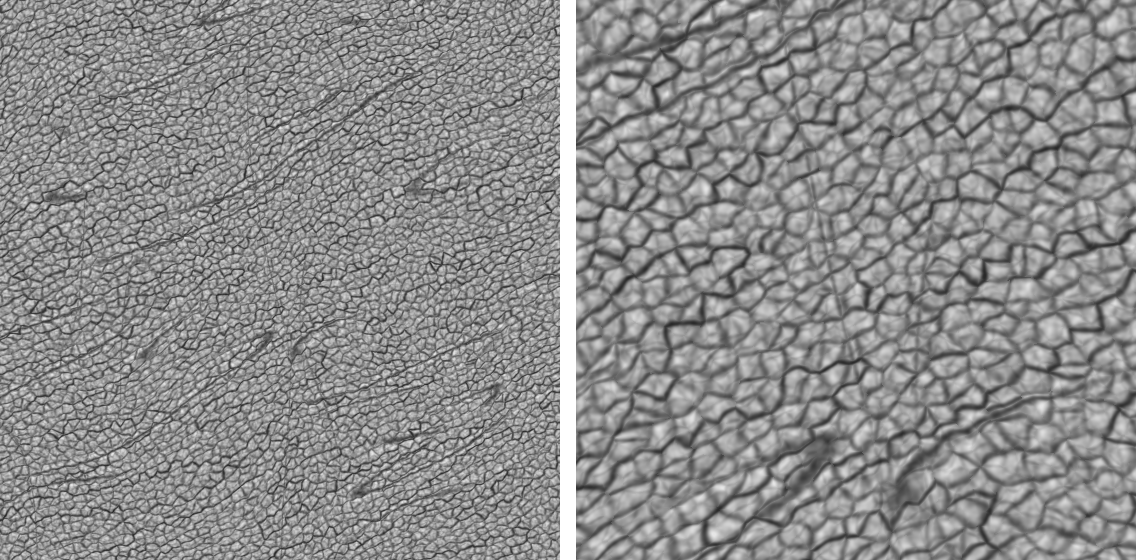
Left: the whole. Right: its middle third, enlarged.
Give the GLSL for this texture, as a WebGL 2 fragment shader.

```glsl
#version 300 es
precision highp float;

uniform vec2 u_resolution;
out vec4 fragColor;

const float FLOW_ANGLE = 0.45;               // main direction of the folds
const float BEND = 0.055;                    // slow bending of the flow
const float WOBBLE = 0.0035;                 // small unevenness of the lines
const vec2 PEBBLE_SCALE = vec2(55.0, 75.0);  // cells along and across the flow
const vec2 FINE_SCALE = vec2(104.0, 124.0);
const float JITTER = 0.85;
const float CRACK_WIDTH = 0.145;             // in cell units
const float FINE_WIDTH = 0.18;
const vec2 FOLD_STRETCH = vec2(0.07, 0.27);  // fold frequency per cell
const float CREASE_WIDTH = 0.0023;           // in canvas units
const float BASE_TONE = 0.725;
const float CRACK_DEPTH = 0.42;
const float FINE_DEPTH = 0.15;
const float RIM_LIGHT = 0.09;
const float GRAIN = 0.20;
const float TILT = 0.12;
const vec2 LIGHT = vec2(-0.35, 0.94);

// Two random values in 0..1 for a lattice point
vec2 hash2(vec2 cell) {
  uvec2 h = uvec2(ivec2(cell)) * uvec2(1664525u, 22695477u) + 101390u;
  h.x += h.y * 1664525u;
  h.y += h.x * 1664525u;
  h ^= h >> 16u;
  h.x += h.y * 1664525u;
  h.y += h.x * 1664525u;
  h ^= h >> 16u;
  return vec2(h & 65535u) / 65535.0;
}

float corner(vec2 cell, vec2 offset) {
  float a = 6.28318 * hash2(cell).x;
  return dot(vec2(cos(a), sin(a)), offset);
}

float gradientNoise(vec2 p) {
  vec2 i = floor(p), f = p - i;
  vec2 s = f * f * f * (f * (f * 6.0 - 15.0) + 10.0);
  vec2 e = vec2(1.0, 0.0);
  float low = mix(corner(i, f), corner(i + e, f - e), s.x);
  float high = mix(corner(i + e.yx, f - e.yx), corner(i + 1.0, f - 1.0), s.x);
  return mix(low, high, s.y);
}

vec2 noisePair(vec2 p) {
  return vec2(gradientNoise(p), gradientNoise(p + vec2(37.3, 81.7)));
}

float bell(float x) {
  return exp(-x * x);
}

// Cracks between cells: darkness, edge distance, offset from the cell centre.
// Edges that separate the two sides of a fold are deepened by foldGain.
vec4 cracks(vec2 p, float width, float foldGain) {
  vec2 i = floor(p), f = p - i;
  vec2 nearest = vec2(8.0), home = i;
  for (int k = 0; k < 9; k++) {
    vec2 g = vec2(k % 3, k / 3) - 1.0;
    vec2 r = g + 0.5 + JITTER * (hash2(i + g) - 0.5) - f;
    if (dot(r, r) < dot(nearest, nearest)) {
      nearest = r;
      home = i + g;
    }
  }
  float homeSeed = hash2(home).x;
  float homeSide = gradientNoise((p + nearest) * FOLD_STRETCH);
  float dark = 0.0, edge = 8.0;
  for (int k = 0; k < 9; k++) {
    vec2 cell = i + vec2(k % 3, k / 3) - 1.0;
    vec2 seed = hash2(cell);
    vec2 r = cell - i + 0.5 + JITTER * (seed - 0.5) - f;
    if (cell == home) continue;
    vec2 normal = normalize(r - nearest);
    float d = dot(0.5 * (nearest + r), normal);
    float depth = mix(0.68, 0.96, abs(normal.y)) * mix(0.6, 1.0, fract(homeSeed + seed.x));
    float side = gradientNoise((p + r) * FOLD_STRETCH);
    if (side * homeSide < 0.0) depth = mix(depth, 1.1, foldGain);
    dark = max(dark, depth * bell(d / width));
    edge = min(edge, d);
  }
  return vec4(dark, edge, -nearest);
}

// Long broken lines along the zero level of stretched noise: x = dark, y = rim
vec2 crease(vec2 p, vec2 scale, float width) {
  const float STEP = 0.03;
  vec2 u = p * scale;
  float n = gradientNoise(u);
  vec2 slope = vec2(gradientNoise(u + vec2(STEP, 0.0)),
                    gradientNoise(u + vec2(0.0, STEP))) - n;
  float steep = length(slope) / STEP;
  float d = abs(n) / (max(steep, 0.3) * max(scale.x, scale.y) * width);
  float presence = smoothstep(-0.1, 0.25, gradientNoise(u * 0.65 + 53.1));
  presence *= smoothstep(0.35, 0.8, steep);
  return presence * vec2(bell(d), bell((d - 2.4) / 1.1));
}

void main() {
  vec2 p = gl_FragCoord.xy / min(u_resolution.x, u_resolution.y);
  float c = cos(FLOW_ANGLE), s = sin(FLOW_ANGLE);
  mat2 toFlow = mat2(c, -s, s, c);

  // Curved flow coordinates
  vec2 q = toFlow * p + BEND * noisePair(p * 2.3 + 4.7);
  q += 0.010 * noisePair(p * 7.0 + 19.3);
  vec2 wavy = q + WOBBLE * noisePair(q * 75.0);

  // Pebbled skin and the finer cracks inside the pebbles
  vec4 pebble = cracks(wavy * PEBBLE_SCALE, CRACK_WIDTH, 0.85);
  vec4 fine = cracks(wavy * FINE_SCALE + 41.5, FINE_WIDTH, 0.0);
  float dark = pebble.x * (1.0 + 0.35 * gradientNoise(q * vec2(24.0, 40.0)));

  // Main folds and a few faint crossing lines
  vec2 fold = 0.95 * crease(wavy, vec2(2.6, 17.0), CREASE_WIDTH);
  vec2 crossing = 0.6 * crease(p + wavy * 0.15 + 8.3, vec2(8.0, 1.8), CREASE_WIDTH * 0.7);
  dark = max(dark, max(fold.x, crossing.x));
  float rim = fold.y * (1.0 - 0.7 * dark);

  // Tone
  float grain = gradientNoise(p * 145.0) + 0.5 * gradientNoise(p * 230.0 + 11.0);
  float tone = BASE_TONE - CRACK_DEPTH * dark - FINE_DEPTH * fine.x * (1.0 - 0.6 * dark);
  tone += RIM_LIGHT * rim + GRAIN * grain * (1.0 - 0.4 * dark);
  tone += TILT * dot(pebble.zw, toFlow * LIGHT) * smoothstep(0.0, 0.15, pebble.y);
  fragColor = vec4(vec3(clamp(tone, 0.16, 0.9)), 1.0);
}
```
